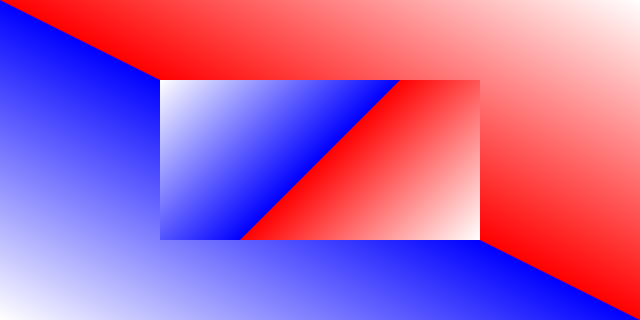
This background is drawn by a Shadertoy shader. Its source:

```glsl
// Signed ramp: white at -1, blue up to 0, red from 0, white at +1
vec3 blueRedRamp(float t) {
    const vec3 blue = vec3(0.0, 0.0, 1.0);
    const vec3 red = vec3(1.0, 0.0, 0.0);
    float side = clamp(0.5 + t / fwidth(t), 0.0, 1.0);
    return mix(mix(blue, red, side), vec3(1.0), min(abs(t), 1.0));
}

// Signed distance to a centred box
float boxDistance(vec2 p, vec2 halfSize) {
    vec2 d = abs(p) - halfSize;
    return length(max(d, 0.0)) + min(max(d.x, d.y), 0.0);
}

void mainImage(out vec4 fragColor, in vec2 fragCoord) {
    vec2 uv = fragCoord / iResolution.xy;
    vec2 p = (fragCoord - 0.5 * iResolution.xy) / iResolution.y;
    vec2 panelHalf = 0.25 * iResolution.xy / iResolution.y;

    // Backdrop: split along the falling corner-to-corner diagonal
    vec3 backdrop = blueRedRamp(uv.x + uv.y - 1.0);

    // Panel: split at 45 degrees, fading to white at two corners
    vec3 panel = blueRedRamp((p.x - p.y) / (panelHalf.x + panelHalf.y));

    // Panel coverage with a one-pixel soft edge
    float coverage = clamp(0.5 - boxDistance(p, panelHalf) * iResolution.y, 0.0, 1.0);
    fragColor = vec4(mix(backdrop, panel, coverage), 1.0);
}
```
